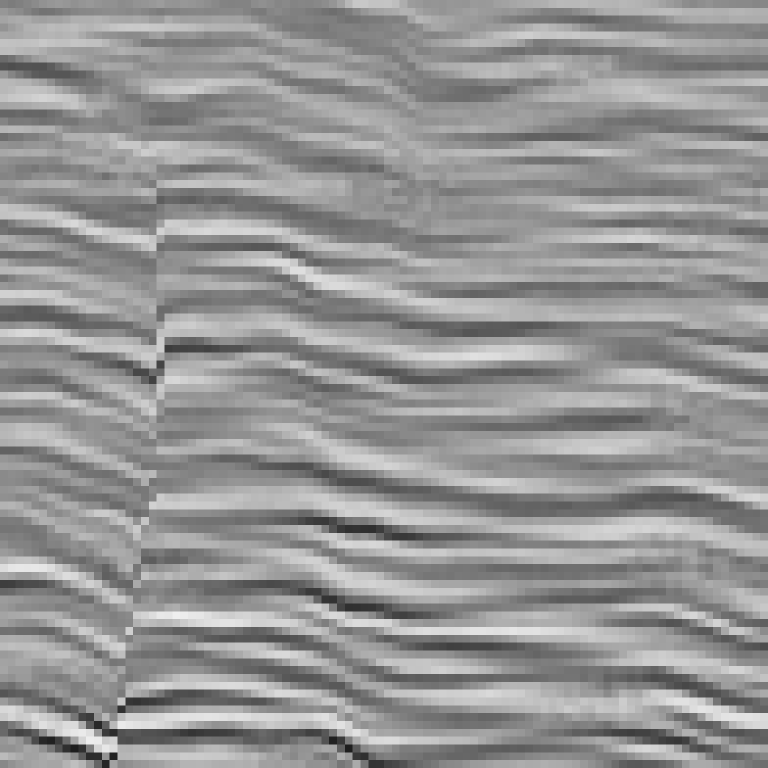
Give the GLSL for this texture, as a Shadertoy shader.

```glsl
#define CELLS 98.0
#define MEAN_GREY 0.588
#define STRATA_CONTRAST 0.37
#define STRATA_LIMIT 0.31
#define STRATA_DENSITY 31.0
#define STRATA_SPACING 0.042
#define REFLECTORS 13
#define REFLECTOR_WIDTH 0.0145
#define SPECKLE 0.14
#define FAULT_SOFTNESS 0.03
#define SAMPLES 2

// Gradient noise
vec2 hashGradient(vec2 p) {
    vec3 q = fract(p.xyx * vec3(0.1031, 0.1030, 0.0973));
    q += dot(q, q.yzx + 33.33);
    float angle = 6.2832 * fract((q.x + q.y) * q.z);
    return vec2(cos(angle), sin(angle));
}

float gradientNoise(vec2 p) {
    vec2 i = floor(p), f = p - i;
    vec2 u = f * f * f * (f * (f * 6.0 - 15.0) + 10.0);
    vec2 e = vec2(1.0, 0.0);
    float a = dot(hashGradient(i), f);
    float b = dot(hashGradient(i + e.xy), f - e.xy);
    float c = dot(hashGradient(i + e.yx), f - e.yx);
    float d = dot(hashGradient(i + e.xx), f - e.xx);
    return mix(mix(a, b, u.x), mix(c, d, u.x), u.y);
}

float faultStep(float x, float at, float softness) {
    return smoothstep(at - softness, at + softness, x);
}

// Downward displacement of the layers: dips, steps, faults and ripples
float layerShift(float x, float depth) {
    float deep = smoothstep(0.1, 0.5, depth);
    float wander = 0.02 * gradientNoise(vec2(depth * 6.0, 3.4));
    float leftFault = 0.205 - 0.05 * smoothstep(0.6, 0.9, depth) + wander;
    float midFault = 0.395 + 0.1 * (depth - 0.4) - wander;
    float topFault = 0.53 - 0.04 * depth + wander;

    float dip = min(x / leftFault, 1.0);
    float shift = mix(0.025, 0.05, deep) * dip * dip;
    shift -= mix(0.004, 0.045, deep) * faultStep(x, leftFault, 0.2 * FAULT_SOFTNESS);
    shift += mix(0.008, 0.022, deep) * faultStep(x, midFault, 1.2 * FAULT_SOFTNESS);
    shift += mix(0.024, 0.006, deep) * faultStep(x, topFault, FAULT_SOFTNESS);
    shift += mix(0.03, 0.02, deep) * smoothstep(0.25, 0.65, x);
    shift += 0.03 * smoothstep(0.85, 1.02, x) * mix(0.3, 1.0, deep);

    float calm = 1.0 - 0.6 * smoothstep(0.45, 0.6, x);
    shift += 0.012 * gradientNoise(vec2(x * 5.0, depth * 4.0));
    return shift + 0.012 * calm * gradientNoise(vec2(x * 11.0, depth * 7.0) + 7.0);
}

// Fine bedding, stretched along the layers
float bedding(vec2 p) {
    float coarse = gradientNoise(p * vec2(3.2, STRATA_DENSITY));
    return coarse + 0.75 * gradientNoise(p * vec2(5.0, 1.7 * STRATA_DENSITY) + 17.3);
}

// Difference over half a spacing leaves alternating light and dark lines
float strata(vec2 p) {
    return bedding(p) - bedding(p + vec2(0.0, 0.5 * STRATA_SPACING));
}

// Strong pulses with a dark core between bright rims
float reflectors(vec2 p) {
    float sum = 0.0;
    for (int i = 0; i < REFLECTORS; i++) {
        float id = float(i);
        vec2 jitter = hashGradient(vec2(id + 3.0, 29.0));
        float level = (id + 0.5 + 0.3 * jitter.x) / float(REFLECTORS);
        float t = (p.y - level) / REFLECTOR_WIDTH;
        float fade = 0.65 + 1.1 * gradientNoise(vec2(p.x * 3.0 + 0.4, id * 7.3 + 0.5));
        float strength = mix(0.1, 0.34, level * level) * max(fade, 0.0);
        sum -= strength * cos(2.6 * t + 0.7 * jitter.y) * exp(-0.7 * t * t);
    }
    return sum;
}

float sectionGrey(vec2 cell) {
    vec2 p = (cell + 0.5) / CELLS;
    float depth = 1.0 - p.y;
    vec2 bed = vec2(p.x, depth - layerShift(p.x, depth));

    float band = exp(-pow((depth - 0.42) / 0.1, 2.0));
    float gain = 0.85 + 0.25 * band + 0.35 * smoothstep(0.72, 0.85, depth);
    gain += 0.4 * gradientNoise(p * vec2(3.0, 6.0) + 5.0);

    // Disturbed patches lose bedding and gain speckle
    float patchNoise = gradientNoise(p * vec2(4.0, 6.0) + 11.0);
    float disturbed = smoothstep(0.15, 0.45, patchNoise);
    float grain = gradientNoise(cell * vec2(0.47, 0.73) + 0.31);

    float lines = STRATA_CONTRAST * gain * strata(bed) * (1.0 - 0.35 * disturbed);
    float grey = MEAN_GREY + STRATA_LIMIT * tanh(lines / STRATA_LIMIT);
    grey += reflectors(bed) * (1.0 - 0.5 * disturbed);
    return grey + SPECKLE * grain * (0.3 + 0.7 * disturbed);
}

void mainImage(out vec4 fragColor, in vec2 fragCoord) {
    // Supersample the square cells to soften their edges
    float grey = 0.0;
    for (int j = 0; j < SAMPLES; j++) {
        for (int i = 0; i < SAMPLES; i++) {
            vec2 offset = (vec2(i, j) + 0.5) / float(SAMPLES) - 0.5;
            vec2 uv = (fragCoord + offset) / iResolution.xy;
            grey += clamp(sectionGrey(floor(uv * CELLS)), 0.0, 0.97);
        }
    }
    fragColor = vec4(vec3(grey / float(SAMPLES * SAMPLES)), 1.0);
}
```
